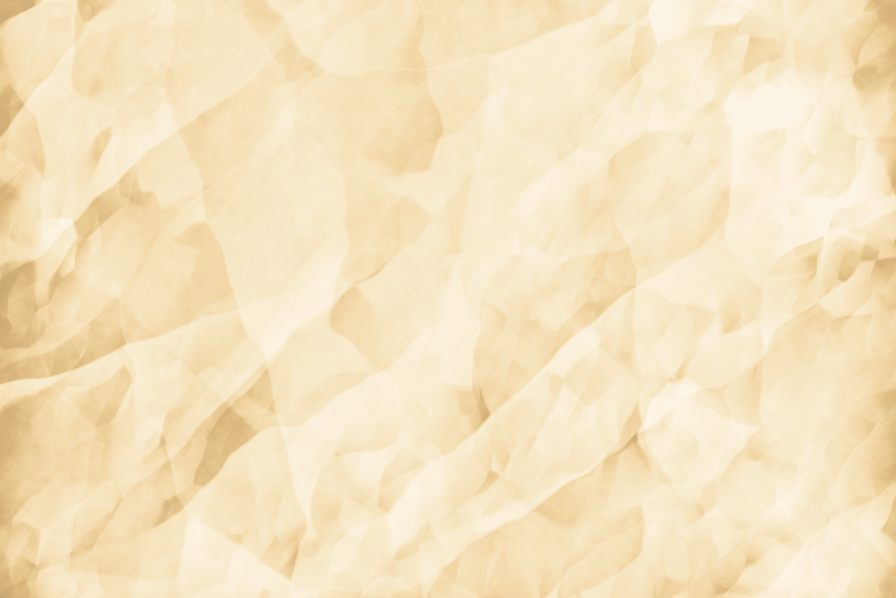
Write a WebGL 1 fragment shader that draws this texture.

```glsl
precision highp float;
// Old cream paper, crumpled into crisp facets and diagonal folds, browned at the rim.
uniform vec2 u_resolution;

// Paper colours, dark to light
const vec3 TAN    = vec3(0.85, 0.71, 0.49);
const vec3 STRAW  = vec3(0.91, 0.79, 0.57);
const vec3 BUFF   = vec3(0.95, 0.84, 0.65);
const vec3 CREAM  = vec3(0.96, 0.88, 0.72);
const vec3 IVORY  = vec3(0.97, 0.91, 0.78);
const vec3 BRIGHT = vec3(0.98, 0.935, 0.845);
// Tuning; tone is measured in standard deviations around the mean
const float BASE_TONE = 0.5;
const float CONTRAST = 1.45;
const float FOLD_ANGLE = 0.55;
const float FOLD_SPACING = 0.19;
const float FOLD_DEPTH = 0.8;
const float CREASE_DEPTH = 2.6;
const float GRAIN = 0.45;
const vec2 RIM_WIDTH = vec2(0.085, 0.06);
const vec2 RIM_DEPTH = vec2(2.3, 0.8);

float hash(vec2 p) { return fract(sin(dot(p, vec2(127.1, 311.7))) * 43758.55); }
vec2 hash2(vec2 p) { return vec2(hash(p), hash(p + 57.3)); }

float noise(vec2 p) {
  vec2 i = floor(p), f = fract(p);
  f = f * f * (3.0 - 2.0 * f);
  return mix(mix(hash(i), hash(i + vec2(1.0, 0.0)), f.x),
             mix(hash(i + vec2(0.0, 1.0)), hash(i + 1.0), f.x), f.y);
}

float fbm(vec2 p) {
  float sum = 0.0, amp = 0.5;
  for (int i = 0; i < 4; i++) {
    sum += amp * noise(p);
    p = p * 2.03 + 17.1;
    amp *= 0.5;
  }
  return sum / 0.9375;
}

vec2 rotate(vec2 p, float a) {
  float c = cos(a), s = sin(a);
  return vec2(c * p.x + s * p.y, c * p.y - s * p.x);
}

// Soft Voronoi facets, each with its own tilt: x = shade, y = crease at the seams
vec2 facets(vec2 p, float sharpness) {
  vec2 cell = floor(p);
  float shade = 0.0, total = 0.0, nearest = 0.0;
  for (int y = -1; y <= 1; y++) {
    for (int x = -1; x <= 1; x++) {
      vec2 id = cell + vec2(float(x), float(y));
      vec2 d = p - id - 0.1 - 0.8 * hash2(id);
      vec2 tilt = (hash2(id + 9.7) - 0.5) * 2.8;
      float w = exp(sharpness * (0.35 - dot(d, d)));
      shade += w * (dot(tilt, d) + (hash(id + 31.9) - 0.5) * 1.1);
      total += w;
      nearest = max(nearest, w);
    }
  }
  return vec2(shade / total, 1.0 - nearest / total);
}

// Long folds: one flank lit, the other shaded, fading along their length
float folds(vec2 p) {
  float sum = 0.0;
  for (int i = 0; i < 8; i++) {
    float n = float(i);
    vec2 rnd = hash2(vec2(n, 4.0));
    vec2 q = rotate(p, FOLD_ANGLE);
    q -= vec2(0.25 + 0.9 * rnd.x, -0.5 + FOLD_SPACING * n + 0.08 * (rnd.y - 0.5));
    q = rotate(q, 0.6 * (hash(vec2(n, 8.0)) - 0.5));
    float d = q.y * (hash(vec2(n, 12.0)) < 0.6 ? 1.0 : -1.0);
    float lit = exp(-abs(d) / 0.045) * smoothstep(-0.003, 0.004, d);
    float dim = exp(-abs(d) / 0.075) * smoothstep(0.004, -0.003, d);
    sum += (lit - dim) * exp(-q.x * q.x / 0.1) * (0.6 + 0.7 * hash(vec2(n, 16.0)));
  }
  return sum;
}

vec3 paperColour(float t) {
  vec3 c = mix(TAN, STRAW, clamp((t + 2.33) / 0.73, 0.0, 1.0));
  c = mix(c, BUFF, clamp((t + 1.6) / 0.56, 0.0, 1.0));
  c = mix(c, CREAM, clamp((t + 1.04) / 0.61, 0.0, 1.0));
  c = mix(c, IVORY, clamp((t + 0.43) / 0.78, 0.0, 1.0));
  c = mix(c, BRIGHT, clamp((t - 0.35) / 1.0, 0.0, 1.0));
  c += vec3(0.008, 0.018, 0.04) * clamp(t - 1.35, 0.0, 1.2);
  return c * (1.0 - 0.06 * clamp(-t - 2.33, 0.0, 2.0));
}

void main() {
  vec2 p = gl_FragCoord.xy / u_resolution.y;
  vec2 size = vec2(u_resolution.x / u_resolution.y, 1.0);
  // Bend the sheet slightly so no seam runs perfectly straight
  vec2 bend = vec2(fbm(p * 4.0), fbm(p * 4.0 + 40.0)) - 0.5;
  vec2 ripple = vec2(noise(p * 24.0), noise(p * 24.0 + 70.0)) - 0.5;
  vec2 w = p + 0.07 * bend + 0.012 * ripple;

  // Crumples at four scales, the large ones drawn out along the folds
  vec2 large = facets(rotate(w, FOLD_ANGLE) * vec2(1.9, 3.1) + 3.0, 110.0);
  vec2 medium = facets(rotate(w, 1.75) * vec2(3.6, 6.2) + 20.0, 70.0);
  vec2 small = facets(rotate(w, 0.8) * vec2(7.5, 14.0) + 50.0, 40.0);
  vec2 tiny = facets(rotate(w, 1.2) * vec2(16.0, 29.0) + 80.0, 26.0);
  float crushed = smoothstep(0.35, 0.65, fbm(p * 3.5 + 11.0));
  float shade = 0.75 * large.x + 0.65 * medium.x + (0.3 + 0.6 * crushed) * small.x;
  shade += (0.1 + 0.42 * crushed) * tiny.x;

  // Thin seams, some catching light and some in shadow
  float seams = 0.6 * large.y + 0.6 * medium.y + (0.15 + 0.45 * crushed) * small.y;
  shade += CREASE_DEPTH * seams * (noise(p * 9.0 + 90.0) - 0.45);
  shade += FOLD_DEPTH * folds(p + 0.06 * bend + 0.012 * ripple);
  // Mottled stains and fine fibre
  shade += 0.9 * (fbm(p * 2.2 + 5.0) - 0.5);
  shade += GRAIN * (fbm(p * 45.0) - 0.5) + 0.4 * GRAIN * (noise(p * 150.0) - 0.5);

  // Browned rim with an uneven border
  vec2 inset = min(p, size - p) + 0.05 * (fbm(p * 6.0 + 30.0) - 0.5);
  float rim = dot(RIM_DEPTH, exp(-max(inset, 0.0) / RIM_WIDTH));
  gl_FragColor = vec4(paperColour(BASE_TONE + CONTRAST * shade - rim), 1.0);
}
```
